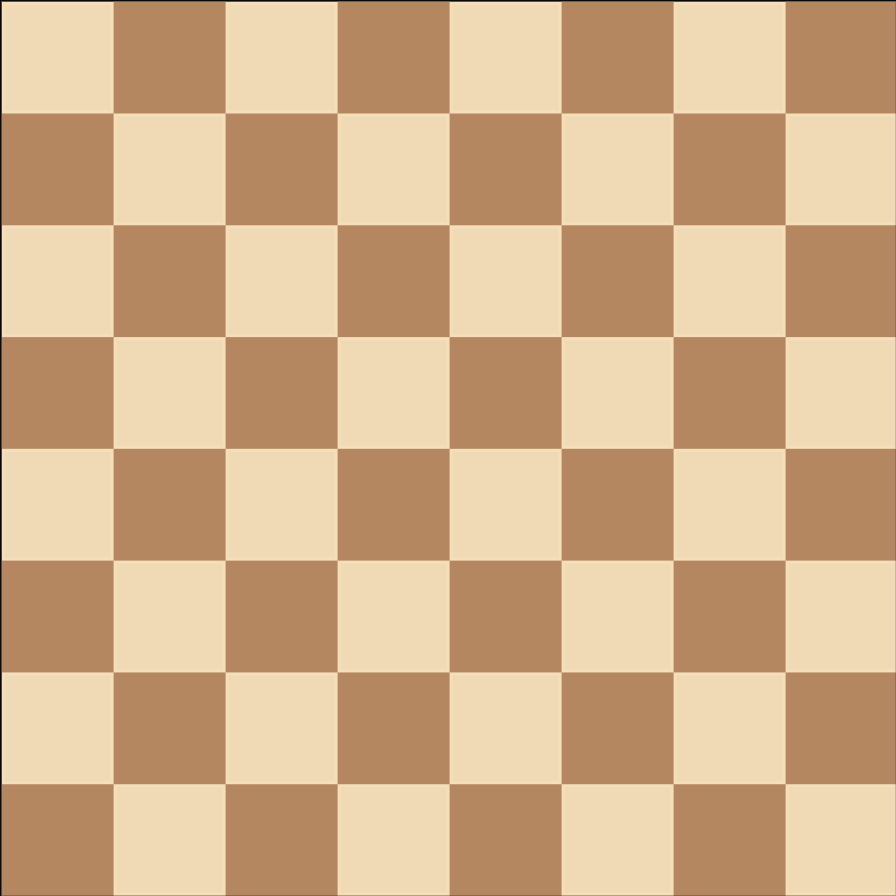
Reproduce this pattern procedurally as a Shadertoy shader.

```glsl
// Two-tone checkerboard of tan and cream squares with a hairline frame that wraps.

const float SQUARES = 8.0;        // squares per side; even, so the board wraps
const float EDGE_PIXELS = 1.1;    // width of the smoothed edge
const float BOARD_LEFT = 0.0018;  // where the first column starts
const float BOARD_TOP = 0.9981;   // where the last row ends
const vec2 FRAME_CENTER = vec2(0.0008, -0.0007);
const float FRAME_HALF_WIDTH = 0.0010;
const vec2 RIM_FADE = vec2(0.0026, 0.0044);  // extent of the pale rim on cream
const vec3 TAN = vec3(0.71, 0.53, 0.38);
const vec3 CREAM = vec3(0.94, 0.85, 0.71);
const vec3 RIM = vec3(0.96, 0.87, 0.73);
const vec3 FRAME = vec3(0.03);

// Signed distance to the nearest square edge per axis: positive in even cells
vec2 stripeDistance(vec2 cell) {
    return 0.5 - abs(mod(cell + 0.5, 2.0) - 1.0);
}

// Coverage of the tan squares, box filtered over the edge width
float checker(vec2 stripe, vec2 edgeWidth) {
    vec2 side = clamp(2.0 * stripe / edgeWidth, -1.0, 1.0);
    return 0.5 + 0.5 * side.x * side.y;
}

// Coverage of the hairlines, measured around the wrapped canvas
float frameLines(vec2 uv, vec2 pixel) {
    vec2 offset = abs(fract(uv - FRAME_CENTER + 0.5) - 0.5);
    vec2 lines = clamp((FRAME_HALF_WIDTH - offset) / pixel + 0.5, 0.0, 1.0);
    return max(lines.x, lines.y);
}

void mainImage(out vec4 fragColor, in vec2 fragCoord) {
    vec2 uv = fragCoord / iResolution.xy;
    vec2 pixel = 1.0 / iResolution.xy;

    // Squares
    vec2 cell = SQUARES * vec2(uv.x - BOARD_LEFT, uv.y / BOARD_TOP);
    vec2 stripe = stripeDistance(cell);
    float tanCover = checker(stripe, EDGE_PIXELS * SQUARES * pixel);

    // Pale rim inside the cream squares
    float edgeDistance = min(abs(stripe.x), abs(stripe.y)) / SQUARES;
    float rim = 1.0 - smoothstep(RIM_FADE.x, RIM_FADE.y, edgeDistance);
    vec3 color = mix(mix(CREAM, RIM, rim), TAN, tanCover);

    // Frame
    color = mix(color, FRAME, frameLines(uv, pixel));
    fragColor = vec4(color, 1.0);
}
```
